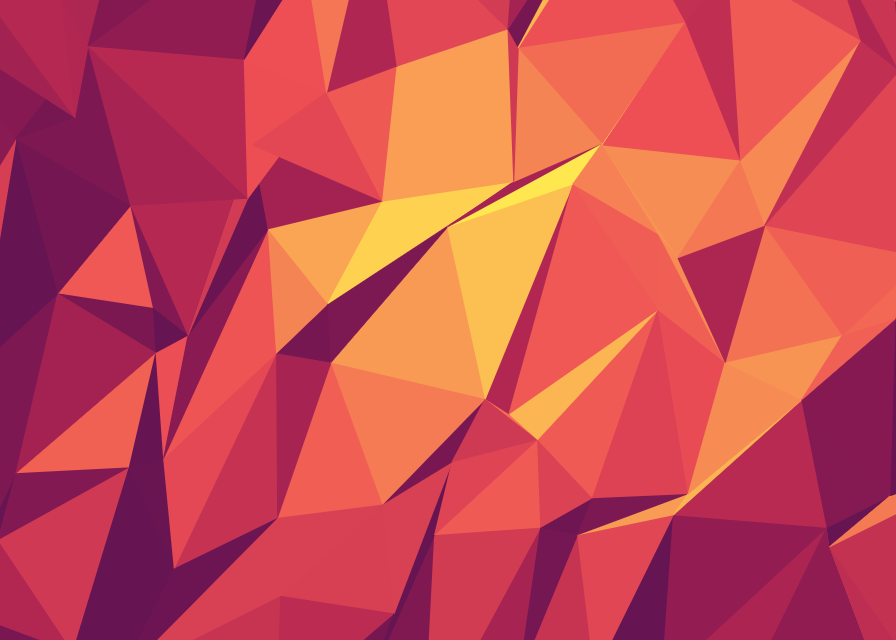
This background is drawn by a WebGL 1 fragment shader. Its source:

```glsl
precision highp float;
// Draws a folded low-poly surface of flat triangular facets, from plum to amber.

uniform vec2 u_resolution;

const vec2 CELL_SIZE = vec2(0.136, 0.178);  // lattice spacing, in canvas heights
const float SHEAR_X = 0.10;       // lean of the lattice columns
const float SHEAR_Y = 0.08;       // rise of the lattice rows
const float JITTER = 1.12;        // total vertex displacement, in cells
const float RELIEF = 0.145;       // total height range of the vertices
const vec2 GLOW_CENTER = vec2(0.87, 0.68);
const vec2 LIGHT_DIRECTION = vec2(-0.64, 0.77);

vec3 hash3(vec2 p) {
  vec3 q = fract(p.xyx * vec3(0.1031, 0.1030, 0.0973));
  q += dot(q, q.yxz + 33.33);
  return fract((q.xxy + q.yzz) * q.zyx);
}

// Sheared lattice <-> canvas coordinates.
vec2 latticeToCanvas(vec2 l) {
  return CELL_SIZE * vec2(l.x + SHEAR_X * l.y, l.y + SHEAR_Y * l.x);
}

vec2 canvasToLattice(vec2 p) {
  vec2 q = p / CELL_SIZE;
  vec2 l = vec2(q.x - SHEAR_X * q.y, q.y - SHEAR_Y * q.x);
  return l / (1.0 - SHEAR_X * SHEAR_Y);
}

// Jittered mesh vertex: canvas position and height.
vec3 meshVertex(vec2 id) {
  vec3 r = hash3(id + 41.0) - 0.5;
  return vec3(latticeToCanvas(id + JITTER * r.xy), RELIEF * r.z);
}

float cross2(vec2 a, vec2 b) {
  return a.x * b.y - a.y * b.x;
}

float segmentDistance(vec2 p, vec2 a, vec2 b) {
  vec2 ab = b - a;
  float t = clamp(dot(p - a, ab) / max(dot(ab, ab), 1e-6), 0.0, 1.0);
  return length(p - a - ab * t);
}

// Distance to a triangle, zero inside.
float triangleDistance(vec2 p, vec2 a, vec2 b, vec2 c) {
  float winding = cross2(b - a, c - a) < 0.0 ? -1.0 : 1.0;
  vec3 side = winding * vec3(cross2(b - a, p - a),
                             cross2(c - b, p - b),
                             cross2(a - c, p - c));
  if (min(side.x, min(side.y, side.z)) >= 0.0) return 0.0;
  return min(segmentDistance(p, a, b),
             min(segmentDistance(p, b, c), segmentDistance(p, c, a)));
}

// Palette with one colour per unit of tone.
vec3 palette(float tone) {
  vec3 c = vec3(0.40, 0.08, 0.32);
  c = mix(c, vec3(0.53, 0.10, 0.32), clamp(tone, 0.0, 1.0));
  c = mix(c, vec3(0.72, 0.16, 0.32), clamp(tone - 1.0, 0.0, 1.0));
  c = mix(c, vec3(0.93, 0.31, 0.33), clamp(tone - 2.0, 0.0, 1.0));
  c = mix(c, vec3(0.95, 0.42, 0.33), clamp(tone - 3.0, 0.0, 1.0));
  c = mix(c, vec3(0.97, 0.58, 0.33), clamp(tone - 4.0, 0.0, 1.0));
  c = mix(c, vec3(0.99, 0.75, 0.32), clamp(tone - 5.0, 0.0, 1.0));
  return mix(c, vec3(1.00, 0.91, 0.31), clamp(tone - 6.0, 0.0, 1.0));
}

// Flat shade from the facet slope and a broad glow.
vec3 facetColor(vec3 a, vec3 b, vec3 c) {
  vec3 n = cross(b - a, c - a);
  n *= (n.z < 0.0 ? -1.0 : 1.0) / max(length(n), 1e-6);
  vec2 d = ((a + b + c).xy / 3.0 - GLOW_CENTER) * vec2(1.35, 1.4);
  float glow = exp(-2.3 * dot(d, d));
  return palette(1.15 + 3.8 * glow + 3.3 * dot(n.xy, LIGHT_DIRECTION));
}

// Paints one facet; the soft rim lies outside, so shared edges leave no gap.
vec3 paintFacet(vec3 under, vec2 p, vec3 a, vec3 b, vec3 c, float pixel) {
  float cover = 1.0 - clamp(triangleDistance(p, a.xy, b.xy, c.xy) / pixel, 0.0, 1.0);
  return cover > 0.0 ? mix(under, facetColor(a, b, c), cover) : under;
}

void main() {
  vec2 p = gl_FragCoord.xy / u_resolution.y;
  float pixel = 1.0 / u_resolution.y;
  vec2 home = floor(canvasToLattice(p));
  vec3 color = palette(1.0);

  // Row-major painting keeps the overlap order the same everywhere.
  for (int j = -1; j <= 1; j++) {
    for (int i = -1; i <= 1; i++) {
      vec2 id = home + vec2(float(i), float(j));
      vec3 a = meshVertex(id);
      vec3 b = meshVertex(id + vec2(1.0, 0.0));
      vec3 c = meshVertex(id + vec2(1.0, 1.0));
      vec3 d = meshVertex(id + vec2(0.0, 1.0));
      if (hash3(id + 97.0).x < 0.55) {
        color = paintFacet(color, p, a, b, c, pixel);
        color = paintFacet(color, p, a, c, d, pixel);
      } else {
        color = paintFacet(color, p, a, b, d, pixel);
        color = paintFacet(color, p, b, c, d, pixel);
      }
    }
  }
  gl_FragColor = vec4(color, 1.0);
}
```
